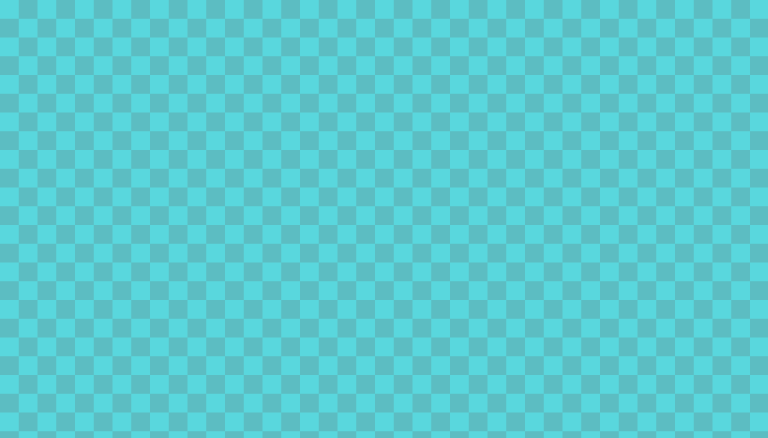
This pattern is drawn by a WebGL 2 fragment shader. Its source:

```glsl
#version 300 es
precision highp float;
// A flat two-tone turquoise checkerboard, anchored at the top left corner.
// Each axis is a square wave with box-filtered edges; the product of the
// two waves gives the parity of the square.

uniform vec2 u_resolution;
out vec4 fragColor;

// Square wave: +1 in even cells, -1 in odd ones, ramped over one pixel.
vec2 squareWave(vec2 p, float pixel) {
    vec2 edgeDistance = 0.5 - abs(mod(p + 0.5, 2.0) - 1.0);
    return clamp(edgeDistance / (0.5 * pixel), -1.0, 1.0);
}

void main() {
    // Cell units: 40.96 squares across the width, rows counted from the top.
    float pixel = 40.96 / u_resolution.x;
    vec2 p = vec2(gl_FragCoord.x, u_resolution.y - gl_FragCoord.y) * pixel;

    vec2 wave = squareWave(p, pixel);
    float lightShare = 0.5 + 0.5 * wave.x * wave.y;

    vec3 deepTeal = vec3(0.36, 0.74, 0.76);
    vec3 brightCyan = vec3(0.35, 0.845, 0.865);
    fragColor = vec4(mix(deepTeal, brightCyan, lightShare), 1.0);
}
```
